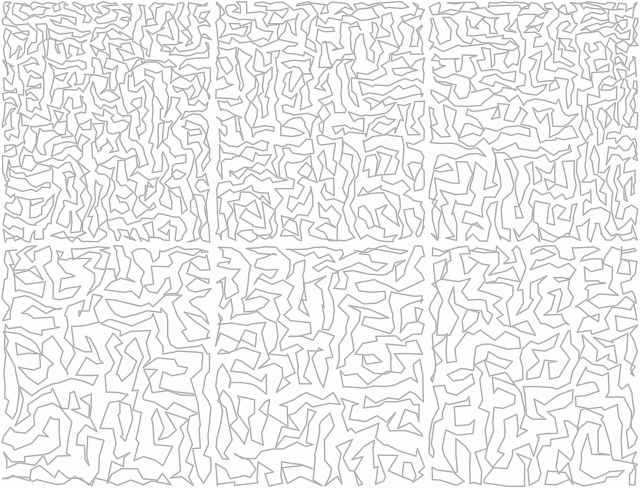
Write a WebGL 2 fragment shader that draws this pattern.

```glsl
#version 300 es
precision highp float;
// Six panels of thin winding tours, dense at the top and looser at the bottom.
// Each tour walks around a random spanning tree of cells: every cell holds
// 2 x 2 jittered vertices, joined wherever the tree does not cut between them.

#define ASPECT 1.3128
#define INSET vec2(0.0044, 0.0034)
#define LINE_RADIUS 0.0028
#define INK 0.33
#define PAPER 0.993
#define JITTER 1.25
#define WOBBLE 0.35
#define TOP_CELLS vec2(17.0, 19.0)
#define LOW_CELLS vec2(11.0, 13.0)
#define ROW_GROWTH 0.24

uniform vec2 u_resolution;
out vec4 fragColor;

struct Panel {
    vec2 cells;   // tree cells across and down
    vec2 growth;  // change of spacing along each axis
    vec2 size;
    float seed;
};

// Integer hash, free of streaks between neighbouring cells
vec2 hash2(vec2 v, float seed) {
    uvec3 h = uvec3(ivec3(vec3(v + 64.0, seed * 131.0))) * 1664525u + 1013904223u;
    for (int i = 0; i < 2; i++) {
        h.x += h.y * h.z;
        h.y += h.z * h.x;
        h.z += h.x * h.y;
        h ^= h >> 16u;
    }
    return vec2(h.xy & 65535u) / 65536.0;
}

// Spacing warp and its inverse, both on the range 0 to 1
vec2 spread(vec2 g, vec2 k) {
    return mix(g, g * g, k);
}

vec2 unspread(vec2 t, vec2 k) {
    vec2 a = 1.0 - k;
    return (sqrt(a * a + 4.0 * k * t) - a) / (2.0 * k);
}

// Each cell steps at random along one axis towards the root
vec2 parentOf(vec2 cell, Panel panel) {
    vec2 root = floor(panel.cells * (0.3 + 0.4 * hash2(vec2(91.0, 47.0), panel.seed)));
    vec2 toRoot = sign(root - cell);
    bool alongX = toRoot.y == 0.0 || (toRoot.x != 0.0 && hash2(cell + 60.0, panel.seed).x < 0.5);
    return cell + (alongX ? vec2(toRoot.x, 0.0) : vec2(0.0, toRoot.y));
}

bool inside(vec2 v, vec2 count) {
    return all(greaterThanEqual(v, vec2(0.0))) && all(lessThan(v, count));
}

bool linked(vec2 a, vec2 b, Panel panel) {
    if (!inside(a, panel.cells) || !inside(b, panel.cells)) return false;
    return parentOf(a, panel) == b || parentOf(b, panel) == a;
}

// Does the tour join vertex v to v + axis?
bool joined(vec2 v, vec2 axis, Panel panel) {
    vec2 cell = floor(v * 0.5);
    vec2 odd = v - 2.0 * cell;
    if (dot(odd, axis) > 0.5) return linked(cell, cell + axis, panel);
    vec2 side = axis.yx * (2.0 * dot(odd, axis.yx) - 1.0);
    return !linked(cell, cell + side, panel);
}

// Jittered vertex, folded back where it would leave the panel
vec2 vertexAt(vec2 v, Panel panel) {
    vec2 moved = v + JITTER * (hash2(v, panel.seed) - 0.5);
    moved += WOBBLE * sin(v.yx * 0.73 + v * 0.21 + panel.seed * vec2(2.1, 3.7));
    vec2 g = 1.0 - abs(1.0 - abs(moved / (2.0 * panel.cells - 1.0)));
    return spread(g, panel.growth) * panel.size;
}

float segmentDistance(vec2 p, vec2 a, vec2 b) {
    vec2 ab = b - a;
    float t = clamp(dot(p - a, ab) / max(dot(ab, ab), 1e-9), 0.0, 1.0);
    return length(p - a - ab * t);
}

float tourDistance(vec2 p, Panel panel) {
    vec2 count = 2.0 * panel.cells;
    vec2 t = clamp(p / panel.size, 0.0, 1.0);
    vec2 base = floor(unspread(t, panel.growth) * (count - 1.0));
    float d = 1.0;
    for (int j = -2; j <= 2; j++) {
        for (int i = -2; i <= 2; i++) {
            vec2 v = base + vec2(i, j);
            if (!inside(v, count)) continue;
            vec2 a = vertexAt(v, panel);
            for (int k = 0; k < 2; k++) {
                vec2 axis = k == 0 ? vec2(1.0, 0.0) : vec2(0.0, 1.0);
                if (joined(v, axis, panel))
                    d = min(d, segmentDistance(p, a, vertexAt(v + axis, panel)));
            }
        }
    }
    return d;
}

void main() {
    // Height is one unit, measured downwards from the top
    vec2 uv = gl_FragCoord.xy / u_resolution;
    vec2 q = vec2(uv.x * ASPECT, 1.0 - uv.y), pitch = vec2(ASPECT / 3.0, 0.5);
    vec2 tile = min(floor(q / pitch), vec2(2.0, 1.0)), local = q - tile * pitch;
    if (tile.x > 1.5) local.x = pitch.x - local.x;  // finest at the outer right
    bool top = tile.y < 0.5, corner = top && tile.x > 1.5;
    vec2 cells = top ? TOP_CELLS - 2.0 * min(tile.x, 1.0) : LOW_CELLS;
    vec2 growth = corner ? vec2(0.3, 0.42) : vec2(0.08, ROW_GROWTH);
    Panel panel = Panel(cells, growth, pitch - 2.0 * INSET, 1.0 + tile.x + 3.0 * tile.y);
    float ink = 1.0 - smoothstep(0.0, LINE_RADIUS, tourDistance(local - INSET, panel));
    fragColor = vec4(vec3(PAPER - INK * ink), 1.0);
}
```
